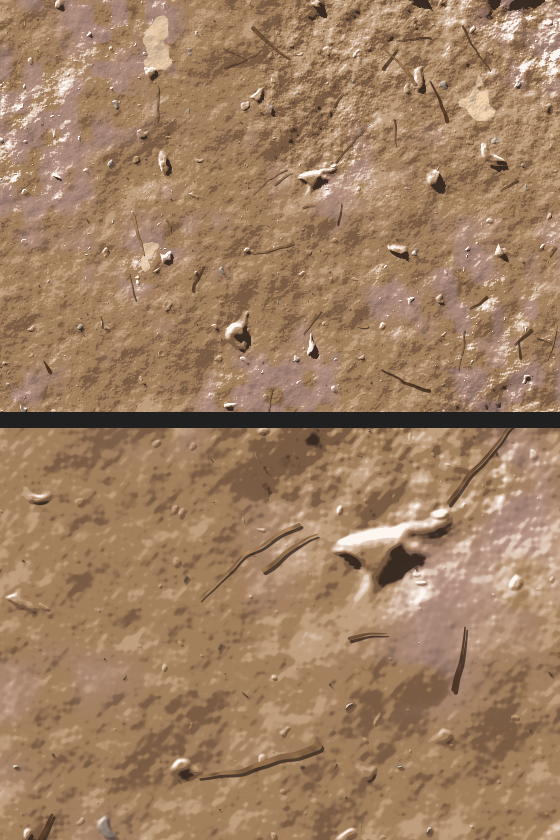
Top, the full canvas; bottom, a detail of the centre.
A Shadertoy shader for this texture:

```glsl
const vec3 MUD = vec3(0.64, 0.50, 0.36);
const vec3 MUD_LIT = vec3(0.75, 0.62, 0.49);
const vec3 MUD_SHADE = vec3(0.48, 0.36, 0.265);
const vec3 SHEEN = vec3(0.67, 0.54, 0.50);
const vec3 GLINT = vec3(0.87, 0.78, 0.71);
const vec3 GLARE = vec3(0.99, 0.96, 0.94);
const vec3 SHADOW = vec3(0.21, 0.155, 0.125);
const vec3 STONE = vec3(0.53, 0.49, 0.46);
const vec3 CHALK = vec3(0.89, 0.78, 0.65);
const vec3 TWIG_DARK = vec3(0.30, 0.20, 0.13);
const vec3 TWIG_PALE = vec3(0.66, 0.51, 0.35);

const vec2 SUN = vec2(-0.6, 0.8);       // direction towards the light
const float SUN_SLOPE = 0.8;            // steepness of the light
const float RELIEF = 0.07;              // height of the broad mud waves
const float GRAIN = 0.56;               // strength of each finer octave
const float CLOD_CELLS = 5.0;
const float PEBBLE_CELLS = 15.0;
const float GRIT_CELLS = 44.0;
const int SHADOW_STEPS = 8;
const float SHADOW_STEP = 0.0045;
const int TWIGS = 36;

float hash(vec2 p) {
    return fract(sin(dot(p, vec2(127.1, 311.7))) * 43758.5453);
}

float noise(vec2 p) {
    vec2 i = floor(p), f = fract(p);
    f = f * f * (3.0 - 2.0 * f);
    return mix(mix(hash(i), hash(i + vec2(1, 0)), f.x),
               mix(hash(i + vec2(0, 1)), hash(i + vec2(1, 1)), f.x), f.y);
}

float fbm(vec2 p) {
    const mat2 turn = mat2(1.6, 1.2, -1.2, 1.6);
    float sum = 0.0, amp = 1.0;
    for (int i = 0; i < 7; i++) {
        sum += amp * (noise(p) - 0.5);
        p = turn * p + 7.3;
        amp *= GRAIN;
    }
    return sum;
}

// One random lump per cell: x = height, y = random id, z = coverage
vec3 scatter(vec2 p, float cells, float density) {
    vec2 g = p * cells, id = floor(g);
    float radius = mix(0.07, 0.25, pow(hash(id + 3.1), 2.0));
    vec2 centre = 0.27 + 0.46 * vec2(hash(id + 1.7), hash(id + 5.3));
    vec2 d = (fract(g) - centre) * (1.0 + 0.6 * vec2(hash(id + 2.9), hash(id + 8.4)));
    float dome = 1.0 - smoothstep(0.3, 1.0, length(d) / radius);
    dome *= step(hash(id + 9.2), density);
    return vec3(dome * radius / cells, hash(id + 7.7), dome);
}

vec2 ragged(vec2 p, float freq, float amount) {
    return p + amount * (vec2(noise(p * freq), noise(p * freq + 31.7)) - 0.5);
}

vec3 pebbles(vec2 p) {
    return scatter(ragged(p, 75.0, 0.015) + 4.7, PEBBLE_CELLS, 0.5);
}

vec3 grit(vec2 p) {
    return scatter(mat2(0.8, 0.6, -0.6, 0.8) * ragged(p, 150.0, 0.006) + 9.1, GRIT_CELLS, 0.4);
}

float topRight(vec2 p) {
    return 1.0 - smoothstep(0.0, 0.65, distance(p, vec2(1.3, 0.95)));
}

float height(vec2 p) {
    float corner = topRight(p);
    float rough = 0.7 + 0.9 * smoothstep(0.45, 0.85, noise(p * 2.6 + 3.0)) + 0.7 * corner;
    vec2 q = ragged(ragged(p, 22.0, 0.06), 70.0, 0.016);
    float clod = scatter(q + 2.3, CLOD_CELLS, 0.55 + 0.4 * corner).x;
    return RELIEF * rough * fbm(p * 4.0) + 0.8 * clod
         + 0.6 * pebbles(p).x + 0.5 * grit(p).x;
}

float castShadow(vec2 p, float h) {
    float over = 0.0;
    for (int i = 1; i <= SHADOW_STEPS; i++) {
        float d = float(i) * SHADOW_STEP;
        over = max(over, height(p + SUN * d) - h - d * SUN_SLOPE);
    }
    return smoothstep(0.0005, 0.004, over);
}

// Signed distance to a bent, tapering twig
float twig(vec2 p, float seed, float aspect) {
    vec2 centre = vec2(hash(vec2(seed, 1.3)) * aspect, hash(vec2(seed, 2.7)));
    float angle = 6.2832 * hash(vec2(seed, 4.1));
    float len = mix(0.012, 0.065, pow(hash(vec2(seed, 5.9)), 2.0));
    vec2 q = p - centre;
    q = vec2(dot(q, vec2(cos(angle), sin(angle))), dot(q, vec2(-sin(angle), cos(angle))));
    q.y += (hash(vec2(seed, 6.2)) - 0.5) * 4.0 * q.x * q.x + 0.006 * noise(vec2(q.x * 60.0, seed));
    float width = mix(0.0009, 0.0032, hash(vec2(seed, 8.8))) * (1.0 - 0.5 * q.x / len);
    return length(vec2(max(abs(q.x) - len, 0.0), q.y)) - width;
}

void mainImage(out vec4 fragColor, in vec2 fragCoord) {
    vec2 p = fragCoord / iResolution.y;
    float aspect = iResolution.x / iResolution.y, edge = 0.7 / iResolution.y;
    float h = height(p);
    float slope = (h - height(p + SUN * 0.002)) / 0.002;
    float broad = (h - height(p + SUN * 0.012)) / 0.012;
    float tone = 0.75 * slope + 0.5 * broad;

    // Ground colours: mud, wet film, chalky patches, stones and dark grit
    float wetCorner = 1.0 - smoothstep(0.1, 1.0, distance(p, vec2(0.0, 1.0)));
    float wet = smoothstep(0.4, 0.85, 0.65 * noise(p * 3.2 + 11.0) + 0.25 * noise(p * 15.0) + 0.35 * wetCorner);
    vec3 col = mix(MUD, MUD_LIT, smoothstep(0.08, 0.5, tone));
    col = mix(col, MUD_SHADE, smoothstep(0.08, 0.55, -tone));
    float film = smoothstep(0.05, 0.5, wet) * smoothstep(0.35, 0.6, noise(p * 24.0));
    col = mix(col, SHEEN * (1.0 + 0.2 * clamp(tone, -1.0, 0.5)), 0.85 * film);
    float patchy = scatter(ragged(p, 16.0, 0.09) + 5.2, 2.4, 0.3).z;
    float chalk = smoothstep(0.5, 0.62, 0.65 * patchy + 0.45 * noise(p * 60.0)) * step(0.01, patchy);
    col = mix(col, CHALK * (1.0 + 0.2 * clamp(tone, -1.0, 0.5)), 0.9 * chalk);
    vec3 stone = pebbles(p), grain = grit(p);
    float bare = smoothstep(0.0, 0.4, stone.z) * step(stone.y, 0.2);
    col = mix(col, STONE * (1.0 + 0.4 * clamp(tone, -1.0, 1.0)), 0.8 * bare);
    col = mix(col, MUD_SHADE * 0.6, 0.85 * grain.z * step(grain.y, 0.25));

    // Wet highlights, then shadows
    float gloss = tone * (0.45 + wet);
    col = mix(col, GLINT, smoothstep(0.34, 0.65, gloss));
    col = mix(col, GLARE, smoothstep(0.65, 1.1, gloss));
    col = mix(col, SHADOW, 0.95 * castShadow(p, h));

    // Twigs over their own shadows
    for (int i = 0; i < TWIGS; i++) {
        float seed = float(i) + 0.5;
        float shade = 1.0 - smoothstep(-edge, edge, twig(p + SUN * 0.003, seed, aspect));
        float body = 1.0 - smoothstep(-edge, edge, twig(p, seed, aspect));
        vec3 bark = mix(TWIG_DARK, TWIG_PALE, hash(vec2(seed, 3.3)));
        bark *= 0.8 + 0.4 * noise(p * 150.0);
        col = mix(col, SHADOW, 0.8 * shade);
        col = mix(col, bark, body);
    }
    fragColor = vec4(col, 1.0);
}
```
